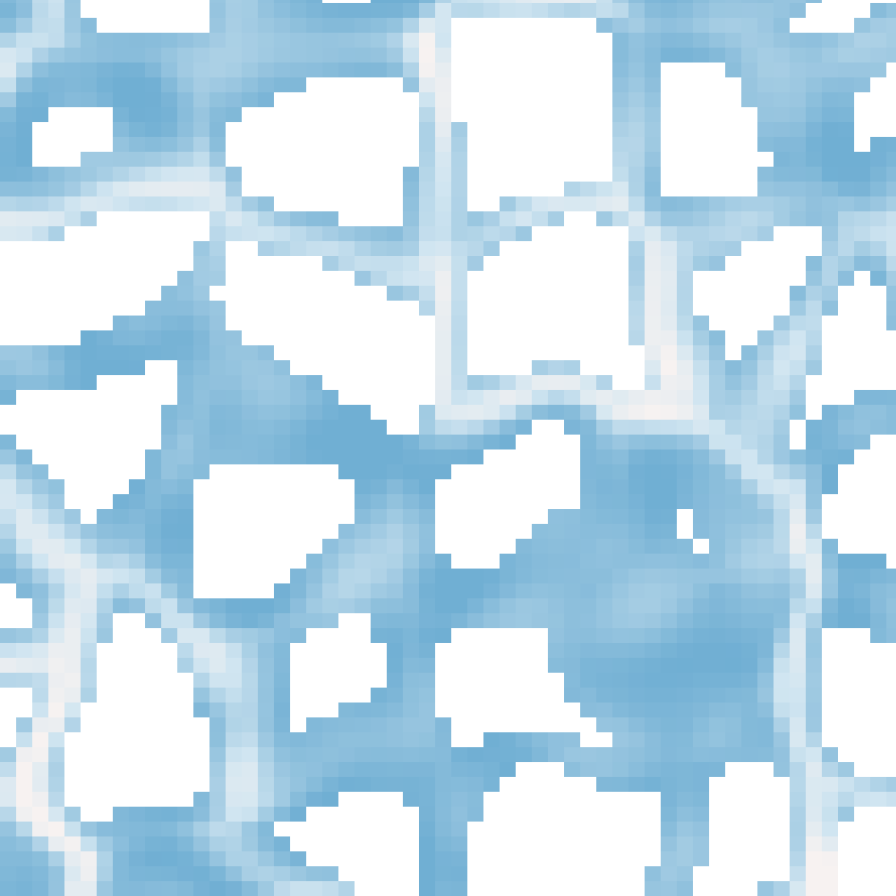
Write a WebGL 1 fragment shader that draws this pattern.

```glsl
precision highp float;
// Blocky web of blue strands with white gaps and a few pale, glowing filaments.

uniform vec2 u_resolution;

#define BLOCKS vec2(55.6, 60.2)  // mosaic blocks across the canvas
#define WEB_SCALE 4.8            // web cells across the canvas
#define WARP 0.32                // bending of the strands
#define THIN 0.14                // strand width around the largest gaps
#define THICK 0.52               // strand width around the smallest gaps
#define GROUP_FREQ 0.27          // how often filaments occur
#define GLOW_WIDTH 0.23          // width of the bright filaments
#define SEED vec2(13.7, 41.3)

const vec3 GAP = vec3(1.0);
const vec3 BLUE = vec3(0.43, 0.68, 0.825);
const vec3 PALE = vec3(0.82, 0.90, 0.945);
const vec3 WARM = vec3(0.97, 0.95, 0.945);

vec2 hash2(vec2 p) {
  vec3 h = fract(p.xyx * vec3(0.1031, 0.1030, 0.0973));
  h += dot(h, h.yzx + 33.33);
  return fract((h.xx + h.yz) * h.zy);
}

float corner(vec2 cell, vec2 offset) {
  return dot(hash2(cell) * 2.0 - 1.0, offset);
}

// Gradient noise, roughly -1 to 1
float noise(vec2 p) {
  vec2 i = floor(p), f = p - i;
  vec2 u = f * f * f * (f * (f * 6.0 - 15.0) + 10.0);
  vec2 x = vec2(1.0, 0.0), y = vec2(0.0, 1.0);
  float low = mix(corner(i, f), corner(i + x, f - x), u.x);
  float high = mix(corner(i + y, f - y), corner(i + 1.0, f - 1.0), u.x);
  return 1.6 * mix(low, high, u.y);
}

float bell(float x, float width) {
  return exp(-x * x / (width * width));
}

// Colour of the web at a point
vec3 webColor(vec2 uv) {
  vec2 bend = vec2(noise(uv * 5.0 + SEED), noise(uv * 5.0 + SEED.yx + 37.0));
  vec2 p = uv * WEB_SCALE + SEED + WARP * bend;
  vec2 home = floor(p), nearestCell = home;
  float first = 8.0, second = 8.0;
  vec2 inGroup = vec2(8.0), outGroup = vec2(8.0);

  // Nearest sites overall, and on each side of two coarse partitions
  for (int j = -2; j <= 2; j++) {
    for (int i = -2; i <= 2; i++) {
      vec2 cell = home + vec2(float(i), float(j));
      vec2 site = cell + 0.1 + 0.8 * hash2(cell);
      float d = distance(site, p);
      if (d < first) {
        second = first;
        first = d;
        nearestCell = cell;
      } else {
        second = min(second, d);
      }
      vec2 g = site * GROUP_FREQ;
      vec2 side = step(0.0, vec2(noise(g + 5.3), noise(g + 71.9)));
      inGroup = min(inGroup, mix(vec2(8.0), vec2(d), side));
      outGroup = min(outGroup, mix(vec2(d), vec2(8.0), side));
    }
  }

  // Filaments run along the borders between the partitions
  vec2 border = abs(inGroup - outGroup);
  float strand = second - first;
  float width = mix(THIN, THICK, hash2(nearestCell + 57.0).x);
  if (strand > width && min(border.x, border.y) > 0.2) return GAP;

  float glow = max(bell(border.x, GLOW_WIDTH), 0.8 * bell(border.y, GLOW_WIDTH));
  glow *= 0.9 + 0.35 * noise(uv * 4.0 + 91.0);
  float blotches = 0.5 * noise(uv * 9.0 + 23.0) + 0.35 * noise(uv * 3.0 + 63.0);
  float tone = max(0.02, 0.17 + blotches + 0.2 * bell(strand, 0.2)) + glow;
  vec3 color = mix(BLUE, PALE, min(tone, 1.0));
  return mix(color, WARM, clamp((tone - 1.0) * 2.2, 0.0, 1.0));
}

void main() {
  float size = min(u_resolution.x, u_resolution.y);
  vec2 grid = gl_FragCoord.xy / size * BLOCKS - 0.5;
  vec2 base = floor(grid);

  // Blend neighbouring blocks only across the pixel on their shared edge
  vec2 blend = clamp((grid - base - 0.5) * size / BLOCKS + 0.5, 0.0, 1.0);
  vec3 color = vec3(0.0);
  for (int j = 0; j < 2; j++) {
    for (int i = 0; i < 2; i++) {
      vec2 step2 = vec2(float(i), float(j));
      vec2 share = mix(1.0 - blend, blend, step2);
      float weight = share.x * share.y;
      if (weight > 0.0) color += weight * webColor((base + step2 + 0.5) / BLOCKS);
    }
  }
  gl_FragColor = vec4(color, 1.0);
}
```
